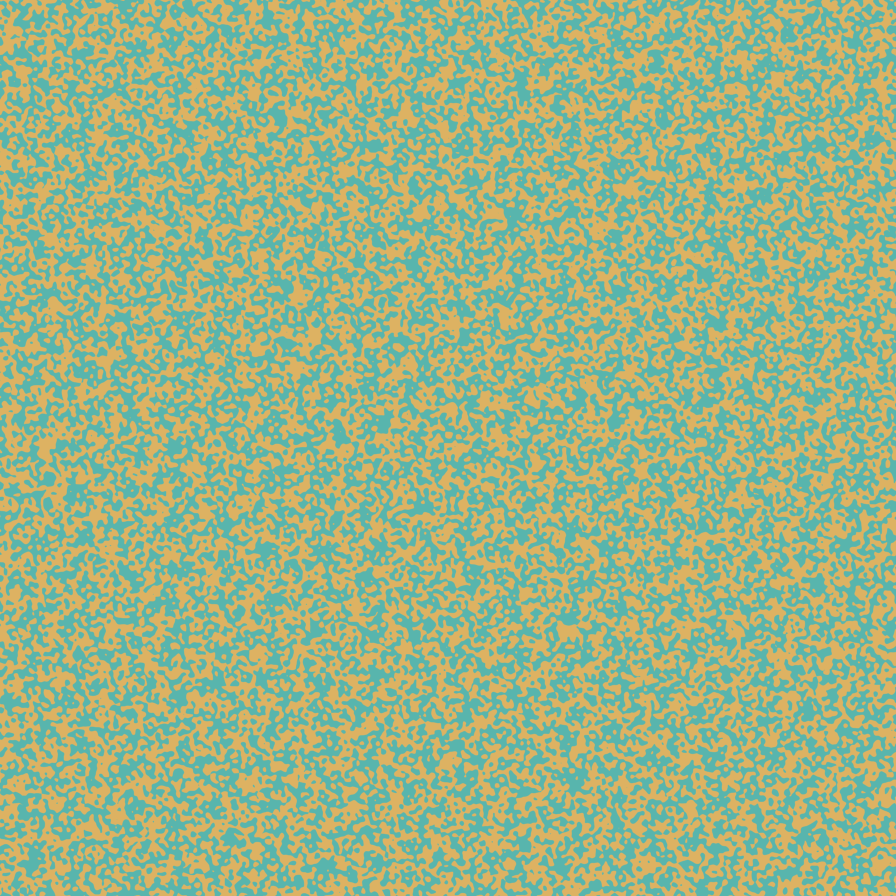
Write a Shadertoy shader that draws this texture.

```glsl
// Fine two-tone mottle: wriggling ochre patches on teal, cut from layered sine waves.

const vec3 TEAL = vec3(0.345, 0.710, 0.680);
const vec3 OCHRE = vec3(0.865, 0.700, 0.385);
const int WAVES = 64;             // sine layers in the field
const float COARSEST = 18.0;      // cycles across the canvas
const float FINEST = 142.0;
const float OCHRE_BIAS = 0.03;    // shifts the balance towards ochre
const float EDGE_PIXELS = 0.8;    // softness of each edge sample
const float GOLDEN_ANGLE = 2.399963;
const float TAU = 6.283185;

float hash(float n) {
    return fract(sin(n * 12.9898 + 4.1414) * 4375.85);
}

// Random wave field: height in x, gradient in yz.
vec3 waveField(vec2 p) {
    vec3 field = vec3(0.0);
    for (int i = 0; i < WAVES; i++) {
        float n = float(i);
        float angle = n * GOLDEN_ANGLE;
        float spread = (n + hash(n)) / float(WAVES);
        vec2 wave = TAU * mix(COARSEST, FINEST, spread) * vec2(cos(angle), sin(angle));
        float phase = dot(wave, p) + TAU * hash(n + 71.3);
        field += vec3(sin(phase), cos(phase) * wave);
    }
    return field * sqrt(2.0 / float(WAVES));
}

// Ochre coverage, from the estimated distance to the zero contour.
float ochreCoverage(vec2 p, float edgeWidth) {
    vec3 field = waveField(p);
    float contourDistance = (field.x + OCHRE_BIAS) / max(length(field.yz), 1e-3);
    return clamp(0.5 + contourDistance / edgeWidth, 0.0, 1.0);
}

void mainImage(out vec4 fragColor, in vec2 fragCoord) {
    float pixel = 1.0 / min(iResolution.x, iResolution.y);

    // Average a 2 x 2 grid of samples for clean edges.
    float coverage = 0.0;
    for (int y = 0; y < 2; y++) {
        for (int x = 0; x < 2; x++) {
            vec2 offset = 0.5 * vec2(x, y) - 0.25;
            coverage += 0.25 * ochreCoverage((fragCoord + offset) * pixel, EDGE_PIXELS * pixel);
        }
    }
    fragColor = vec4(mix(TEAL, OCHRE, coverage), 1.0);
}
```
